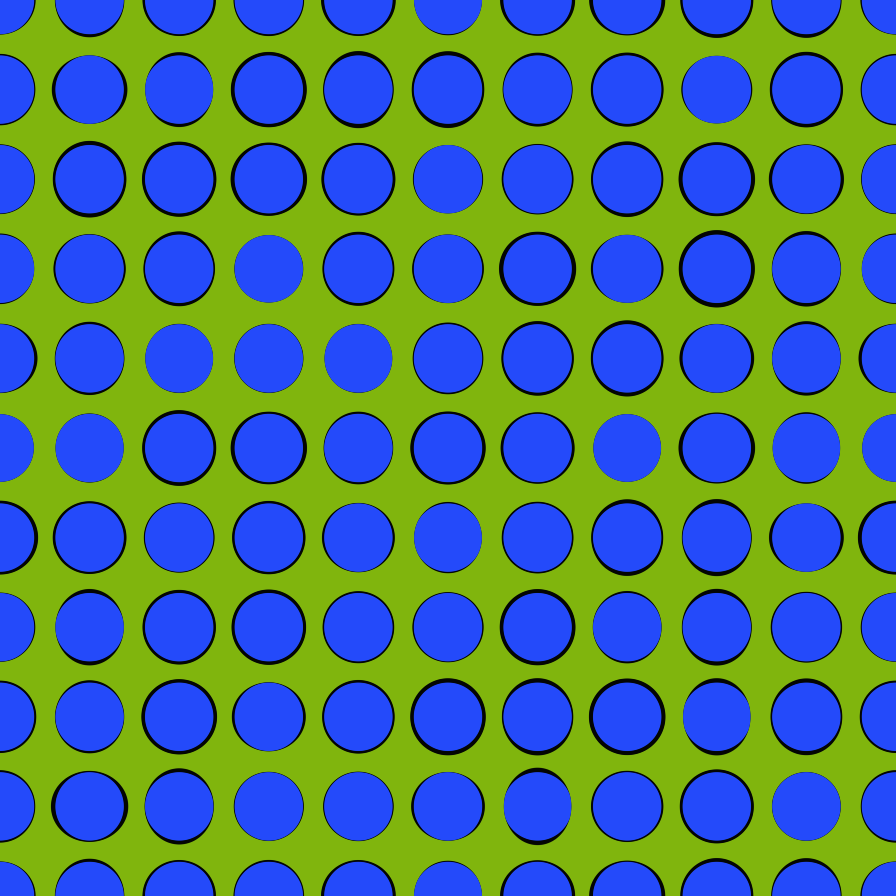
A WebGL 2 fragment shader for this pattern:

```glsl
#version 300 es
precision highp float;
// Blue discs on a square lattice over green, with disc centres on the tile's edges.
// Behind each disc lies a black ellipse whose two half-axes vary at random, so the
// outline swells, thins or vanishes. Cell numbers wrap, so the tile is seamless.

#define CELLS 10.0         // repeats across and down
#define DISC_RADIUS 0.382  // in cells
#define RIM_MIN 0.376      // smallest half-axis of the black ellipse
#define RIM_MAX 0.432      // largest half-axis
#define SOFTNESS 1.2       // edge width in pixels
#define SEED 17u
#define GREEN vec3(0.50, 0.71, 0.05)
#define BLUE vec3(0.14, 0.29, 0.98)
#define BLACK vec3(0.01, 0.02, 0.01)

uniform vec2 u_resolution;
out vec4 fragColor;

// Two random values in 0..1 from integer mixing
vec2 hash2(uvec2 cell) {
    uvec2 h = (cell + SEED) * uvec2(1597u, 3571u);
    uint n = (h.x ^ (h.y << 8)) * 2531u;
    n = (n ^ (n >> 15)) * 48271u;
    n = (n ^ (n >> 13)) * 69621u;
    n ^= n >> 16;
    return vec2(n & 65535u, n >> 16) / 65535.0;
}

// Approximate signed distance, close enough for near-circular ellipses
float ellipseDistance(vec2 p, vec2 halfAxes) {
    return (length(p / halfAxes) - 1.0) * min(halfAxes.x, halfAxes.y);
}

float coverage(float dist, float edge) {
    return 1.0 - smoothstep(-edge, edge, dist);
}

void main() {
    vec2 grid = gl_FragCoord.xy / u_resolution * CELLS;
    float edge = 0.5 * SOFTNESS * CELLS / min(u_resolution.x, u_resolution.y);

    // Nearest lattice point, wrapped so opposite edges share a disc
    vec2 center = floor(grid + 0.5);
    vec2 p = grid - center;
    vec2 halfAxes = mix(vec2(RIM_MIN), vec2(RIM_MAX), hash2(uvec2(mod(center, CELLS))));

    float rim = ellipseDistance(p, halfAxes);
    float disc = max(length(p) - DISC_RADIUS, rim);

    // Layers: ground, rim, disc
    vec3 color = mix(GREEN, BLACK, coverage(rim, edge));
    color = mix(color, BLUE, coverage(disc, edge));
    fragColor = vec4(color, 1.0);
}
```
